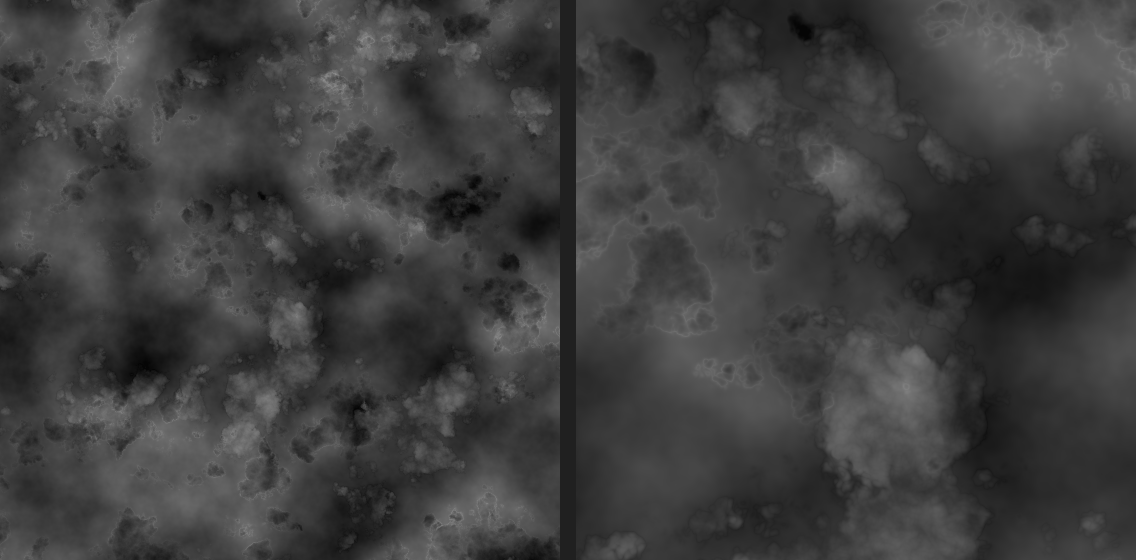
Left: the whole. Right: its middle third, enlarged.
This texture is drawn by a three.js fragment shader. Its source:

```glsl
// Dark grey smoky clouds with lobed, crinkled puffs and hollows.
#define MEAN_GREY 0.243
#define SOFT_SCALE 4.6
#define SOFT_CONTRAST 0.2
#define PATCH_SCALE 4.6
#define PATCH_LEVEL 0.2
#define PUFF_GAIN 0.17
#define HOLLOW_GAIN 0.155
#define HALO_GAIN 0.075
#define RIM_GAIN 0.05
#define CRINKLE 0.95
#define TEXTURE 1.25

varying vec2 vUv;

// Each octave is turned and doubled to hide the lattice.
const mat2 OCTAVE = mat2(1.6, 1.2, -1.2, 1.6);

vec2 hash22(vec2 p) {
  vec3 q = fract(p.xyx * vec3(0.1031, 0.1030, 0.0973));
  q += dot(q, q.yzx + 33.33);
  return fract((q.xx + q.yz) * q.zy);
}

float cornerSlope(vec2 cell, vec2 offset) {
  return dot(normalize(hash22(cell) - 0.4999), offset);
}

// Gradient noise, centred on zero.
float noise(vec2 p) {
  vec2 i = floor(p), f = fract(p);
  vec2 u = f * f * f * (f * (f * 6.0 - 15.0) + 10.0);
  vec2 e = vec2(1.0, 0.0);
  float low = mix(cornerSlope(i, f), cornerSlope(i + e, f - e), u.x);
  float high = mix(cornerSlope(i + e.yx, f - e.yx), cornerSlope(i + 1.0, f - 1.0), u.x);
  return mix(low, high, u.y);
}

float fbm(vec2 p) {
  float sum = 0.0, amp = 1.0;
  for (int i = 0; i < 6; i++) {
    sum += amp * noise(p);
    p = OCTAVE * p + 17.3;
    amp *= 0.55;
  }
  return sum;
}

// Folded noise: round lobes parted by sharp creases.
float billow(vec2 p) {
  float sum = 0.0, amp = 1.0;
  for (int i = 0; i < 5; i++) {
    sum += amp * abs(noise(p));
    p = OCTAVE * p + 9.7;
    amp *= 0.56;
  }
  return sum;
}

// Returns the crinkled body, the soft halo and the thin rim of one patch layer.
vec3 patchLayer(vec2 p) {
  float core = noise(p) + 0.5 * noise(OCTAVE * p + 5.1);
  float depth = core + CRINKLE * (billow(p * 2.7 + 31.0) - 0.42) - PATCH_LEVEL;
  float inside = max(depth, 0.0);
  float lobes = billow(p * 4.2 + 57.0) - 0.32;
  float body = 0.9 * inside + smoothstep(0.0, 0.16, inside) * (0.12 + TEXTURE * lobes);
  float reach = (core - PATCH_LEVEL) / 0.27;
  float halo = exp(-reach * reach);
  float rim = halo * exp(-abs(depth) * 28.0);
  return vec3(body, halo, rim);
}

void main() {
  float soft = fbm(vUv * SOFT_SCALE + 3.7);
  vec3 puff = patchLayer(vUv * PATCH_SCALE + 41.2);
  vec3 hollow = patchLayer(vUv * PATCH_SCALE + 83.6);

  // Puffs rise out of dark halos; hollows sink inside bright ones.
  float grey = MEAN_GREY + SOFT_CONTRAST * soft;
  grey += PUFF_GAIN * puff.x - HOLLOW_GAIN * hollow.x;
  grey += HALO_GAIN * (hollow.y - puff.y);

  // Rims glow more where the cloud is already bright.
  float glow = smoothstep(0.2, 0.42, grey);
  grey += RIM_GAIN * (hollow.z * (0.2 + 1.6 * glow) - 0.6 * puff.z);

  gl_FragColor = vec4(vec3(clamp(grey, 0.02, 1.0)), 1.0);
}
```
